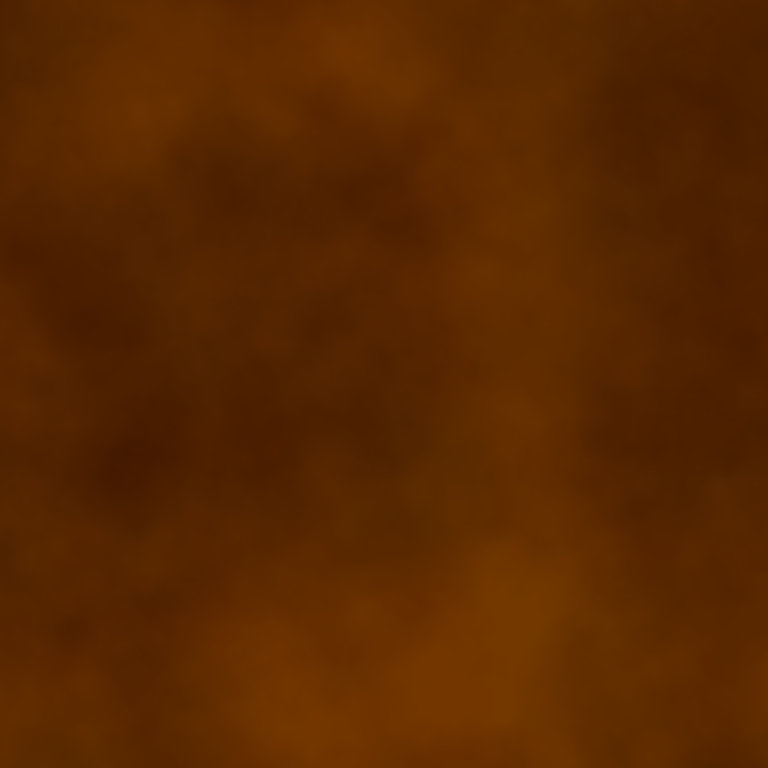
Reproduce this texture procedurally as a WebGL 2 fragment shader.

```glsl
#version 300 es
precision highp float;
// Soft, smoky brown clouds: fractal value noise blends a dark umber into
// a warm amber, with a gentle lift in brightness towards the lower edge
// and a faint, slow drift between reddish and olive tints.

uniform vec2 u_resolution;
out vec4 fragColor;

const vec3 UMBER = vec3(0.25, 0.094, 0.0);
const vec3 AMBER = vec3(0.45, 0.216, 0.0);
const float CLOUD_CELLS = 4.0;
const int OCTAVES = 6;

// Integer hash of a lattice point, from 0 to 1
float hash(ivec2 cell, uint seed) {
    uvec2 c = uvec2(cell + 4096);
    uint h = c.x * 1597u ^ c.y * 51749u ^ seed * 7919u;
    h = (h ^ (h >> 15)) * 739397u;
    h = (h ^ (h >> 13)) * 277803u;
    h = (h ^ (h >> 16)) * 668265u;
    return float((h ^ (h >> 14)) & 65535u) / 65535.0;
}

// Smoothly interpolated lattice noise
float valueNoise(vec2 p, uint seed) {
    ivec2 cell = ivec2(floor(p));
    vec2 f = fract(p);
    vec2 w = f * f * f * (f * (f * 6.0 - 15.0) + 10.0);
    float lower = mix(hash(cell, seed), hash(cell + ivec2(1, 0), seed), w.x);
    float upper = mix(hash(cell + ivec2(0, 1), seed), hash(cell + ivec2(1, 1), seed), w.x);
    return mix(lower, upper, w.y);
}

// Octaves are turned against each other to hide the lattice
float fractalNoise(vec2 p, uint seed) {
    const mat2 TURN = mat2(0.8, 0.6, -0.6, 0.8);
    float sum = 0.0;
    float total = 0.0;
    float weight = 1.0;
    for (int i = 0; i < OCTAVES; i++) {
        sum += weight * valueNoise(p, seed + uint(i));
        total += weight;
        weight *= 0.5;
        p = TURN * p * 2.0 + 3.7;
    }
    return sum / total;
}

// Brightness offset that rises near the lower edge, balanced around zero
float lowerGlow(float y) {
    return 0.2 * (0.75 - smoothstep(0.05, 0.45, y));
}

void main() {
    vec2 uv = gl_FragCoord.xy / u_resolution;

    // Cloud tone around the middle of the palette
    float cloud = fractalNoise(uv * CLOUD_CELLS + 0.35, 11u);
    float tone = clamp(0.5 + 1.3 * (cloud - 0.5) + lowerGlow(uv.y), 0.0, 1.0);
    vec3 colour = mix(UMBER, AMBER, tone);

    // Slight tint drift between reddish and olive brown
    colour.g += 0.025 * (fractalNoise(uv * 5.0 + 8.2, 47u) - 0.5);

    fragColor = vec4(colour, 1.0);
}
```
